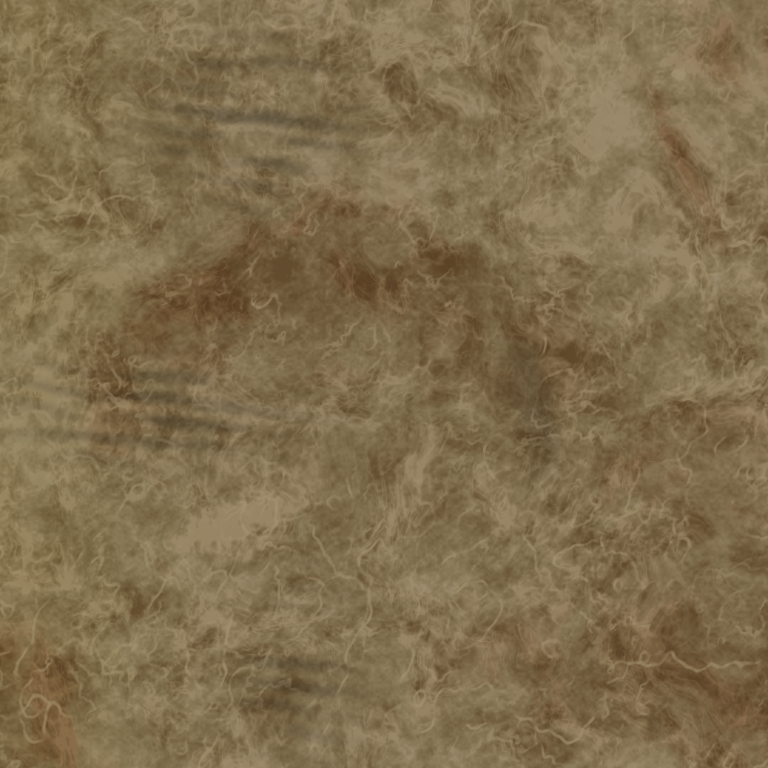
This texture is drawn by a three.js fragment shader. Its source:

```glsl
varying vec2 vUv;

float hash(vec2 p) {
  return fract(sin(dot(p, vec2(127.1, 311.7))) * 43758.5453);
}

float noise(vec2 p) {
  vec2 i = floor(p), f = fract(p);
  f = f * f * (3.0 - 2.0 * f);
  return mix(mix(hash(i), hash(i + vec2(1.0, 0.0)), f.x),
             mix(hash(i + vec2(0.0, 1.0)), hash(i + 1.0), f.x), f.y);
}

float fbm(vec2 p) {
  float sum = 0.0, amp = 0.516;
  for (int i = 0; i < 5; i++) {
    sum += amp * noise(p);
    p = mat2(1.6, 1.2, -1.2, 1.6) * p + 7.3;
    amp *= 0.5;
  }
  return sum;
}

// Sharp folded noise, like creased foil
float foil(vec2 p) {
  float sum = 0.0, amp = 0.3;
  for (int i = 0; i < 4; i++) {
    float fold = 1.0 - abs(2.0 * noise(p) - 1.0);
    sum += amp * fold * fold;
    p = mat2(1.6, 1.2, -1.2, 1.6) * p + 3.7;
    amp *= 0.9;
  }
  return sum;
}

// Soft elliptical spot, sheared sideways by slant
float blot(vec2 p, vec2 centre, vec2 size, float slant) {
  vec2 q = p - centre;
  q.x -= slant * q.y;
  q /= size;
  return exp(-dot(q, q));
}

// Group of blurred, nearly level dark ripples
float ripples(vec2 p, vec2 centre, vec2 size) {
  float bend = 0.035 * fbm(p * vec2(8.0, 12.0)) + 0.12 * p.x;
  float wave = 0.5 + 0.5 * sin((p.y + bend) * 195.0);
  float broken = smoothstep(0.3, 0.65, fbm(p * vec2(9.0, 26.0) + 4.0));
  return wave * broken * blot(p, centre, size, 0.0);
}

// Crinkled film: x is the pale broken thread, y the side-lit relief
vec2 crinkles(vec2 p, float scale, float seed) {
  vec2 q = mat2(0.8, 0.6, -0.6, 0.8) * p * vec2(1.0, 0.75) * scale + seed;
  float e = 0.0015 * scale;
  float h = fbm(q);
  vec2 slope = vec2(fbm(q + vec2(e, 0.0)), fbm(q + vec2(0.0, e))) - h;
  float level = abs(fract(h * 5.0) - 0.5) / 5.0;
  float away = 0.0015 * level / max(length(slope), 0.0006 * scale);
  float broken = smoothstep(0.42, 0.6, fbm(p * scale * 0.8 + seed * 2.0));
  float thread = 1.0 - smoothstep(0.0004, 0.0028, away);
  float relief = clamp(dot(slope, vec2(0.6, -0.8)) / e, -1.5, 1.5);
  float wisp = smoothstep(0.25, 0.7, fbm(p * 55.0 + seed));
  return vec2(thread * wisp, relief) * broken;
}

void main() {
  vec2 p = vUv;
  vec2 warped = p + 0.12 * (vec2(fbm(p * 7.0), fbm(p * 7.0 + 19.0)) - 0.5);
  float cloud = fbm(warped * 3.5 + 2.0) - 0.5;
  float mottle = fbm(warped * 14.0 + 11.0) - 0.5;
  float speckle = fbm(warped * 38.0 + 5.0) - 0.5;
  float leftSide = 1.0 - smoothstep(0.0, 0.4, p.x);

  // Broad tone with vertical wash on the left
  float tone = 0.52 + 0.75 * cloud + 0.8 * mottle + 0.75 * speckle;
  tone += 0.22 * blot(warped, vec2(0.66, 0.95), vec2(0.25, 0.22), 0.0);
  tone += 0.2 * blot(warped, vec2(0.9, 0.62), vec2(0.16, 0.22), 0.0);
  tone += 0.15 * blot(warped, vec2(0.3, 0.3), vec2(0.2, 0.14), 0.0);
  tone += 0.35 * blot(p, vec2(0.0, 0.72), vec2(0.05, 0.3), 0.0);
  tone -= 0.15 * smoothstep(0.35, 0.0, p.y) * p.x;
  tone += 0.35 * leftSide * (noise(p * vec2(24.0, 3.0)) - 0.5);

  // Arched stain and scattered rust, broken into patches
  vec2 q = warped - vec2(0.43, 0.42);
  float band = (length(q) - 0.25) / 0.06;
  float arch = exp(-band * band) * smoothstep(-0.06, 0.08, q.y);
  float rust = 0.15 + 0.4 * arch;
  rust += 0.5 * blot(warped, vec2(0.35, 0.62), vec2(0.13, 0.1), 0.0);
  rust += 0.9 * blot(warped, vec2(0.02, 0.08), vec2(0.1, 0.1), 0.0);
  rust += 0.6 * blot(warped, vec2(0.9, 0.38), vec2(0.1, 0.07), 0.0);
  rust += 0.6 * blot(warped, vec2(0.98, 0.12), vec2(0.15, 0.15), 0.0);
  rust += 0.5 * blot(warped, vec2(0.7, 0.1), vec2(0.1, 0.07), 0.0);
  rust += 0.6 * blot(p, vec2(0.87, 0.83), vec2(0.015, 0.13), -0.45);
  rust += 0.5 * blot(warped, vec2(1.0, 0.96), vec2(0.09, 0.12), 0.0);
  float patches = smoothstep(0.32, 0.7, fbm(warped * 18.0 + 27.0) + 0.4 * speckle);
  rust = min(rust * (0.3 + 1.2 * patches), 1.0);
  tone -= 0.15 * arch * (0.4 + patches);

  // Crinkles from broad folds to fine threads, and creased foil
  vec2 film = crinkles(p, 5.0, 3.0) + 0.9 * crinkles(p, 10.0, 17.0)
            + 0.75 * crinkles(p, 20.0, 41.0);
  tone += 0.19 * film.y;
  tone += 0.65 * (foil(warped * vec2(22.0, 17.0)) - 0.42) * (0.6 + 1.6 * patches);

  // Dark smears and fine grain
  float smear = ripples(p, vec2(0.19, 0.47), vec2(0.17, 0.075))
              + ripples(p, vec2(0.33, 0.84), vec2(0.13, 0.1))
              + 0.7 * ripples(p, vec2(0.39, 0.12), vec2(0.07, 0.12));
  smear += 0.5 * blot(warped, vec2(0.67, 0.46), vec2(0.03, 0.09), -0.3);
  tone += 0.2 * (noise(p * 150.0) - 0.5) + 0.22 * (noise(p * 270.0) - 0.5);

  vec3 umber = vec3(0.41, 0.33, 0.21);
  vec3 olive = vec3(0.505, 0.443, 0.315);
  vec3 sand = vec3(0.60, 0.54, 0.42);
  vec3 colour = mix(umber, olive, clamp(tone * 2.0, -0.1, 1.0));
  colour = mix(colour, sand, clamp(tone * 2.0 - 1.0, 0.0, 1.1));
  colour *= mix(vec3(1.0), vec3(1.0, 1.0, 0.94), leftSide);
  colour *= mix(vec3(1.0), vec3(0.88, 0.77, 0.69), rust);
  colour = mix(colour, vec3(0.65, 0.58, 0.44), 0.6 * min(film.x, 1.0));
  colour *= 1.0 - 0.27 * min(smear, 1.0);

  gl_FragColor = vec4(colour, 1.0);
}
```
